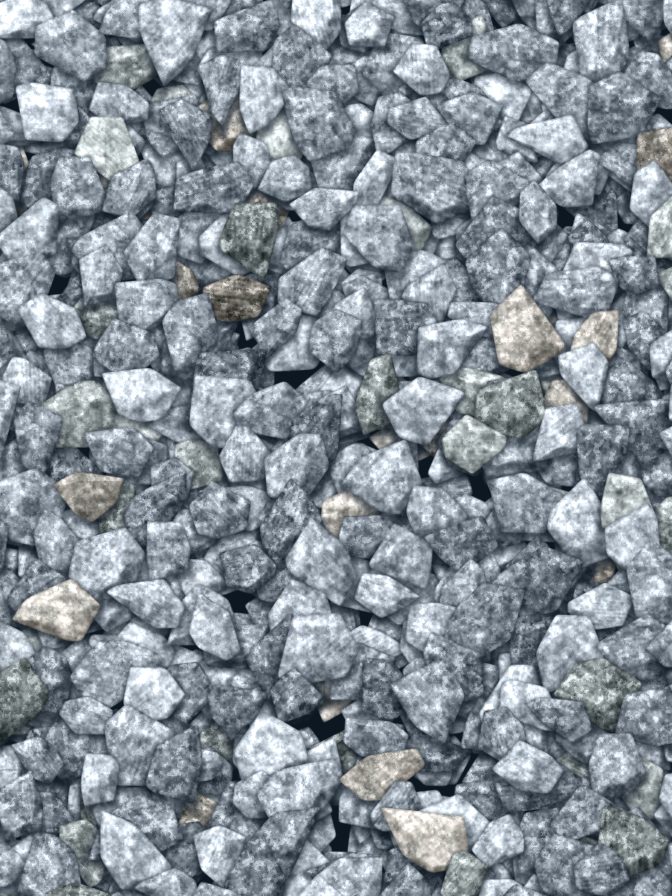
This texture is drawn by a Shadertoy shader. Its source:

```glsl
// Crushed blue-grey gravel seen from above. Four jittered grids of faceted
// convex stones are painted bottom to top, each stone shading what lies below,
// then lit from the upper left and mottled with dusty noise.

const float TAU = 6.28319;
const int LAYERS = 4;
const int SIDES = 6;
const vec3 GAP_COLOR = vec3(0.05, 0.09, 0.13);
const vec3 BLUE_TINT = vec3(-0.04, 0.0, 0.04);
const vec3 GREEN_TINT = vec3(-0.025, 0.01, 0.01);
const vec3 TAN_TINT = vec3(0.03, 0.0, -0.035);
const vec3 LIGHT_DIR = vec3(-0.25, 0.5, 0.83);

float hash(vec2 p) {
    return fract(sin(dot(p, vec2(127.1, 311.7))) * 43758.5);
}

vec2 hash2(vec2 p) {
    return vec2(hash(p), hash(p + 17.3));
}

mat2 turn(float angle) {
    float c = cos(angle), s = sin(angle);
    return mat2(c, s, -s, c);
}

float noise(vec2 p) {
    vec2 i = floor(p), f = fract(p);
    f = f * f * (3.0 - 2.0 * f);
    float low = mix(hash(i), hash(i + vec2(1, 0)), f.x);
    float high = mix(hash(i + vec2(0, 1)), hash(i + vec2(1, 1)), f.x);
    return mix(low, high, f.y);
}

float fbm(vec2 p) {
    float sum = 0.0, gain = 0.5;
    for (int i = 0; i < 4; i++) {
        sum += gain * noise(p);
        p = turn(0.7) * p * 2.1 + 5.3;
        gain *= 0.6;
    }
    return sum;
}

// Outline distance of a stone of radius one, and its softly blended facet normal
float stoneShape(vec2 q, vec2 seed, out vec3 normal) {
    vec2 tilt = 0.9 * (hash2(seed + 3.1) - 0.5);
    float top = mix(0.2, 0.45, hash(seed + 5.9));
    normal = vec3(-tilt, 1.0) * exp(-24.0 * (top + dot(q, tilt)));
    float outline = 0.0;
    for (int k = 0; k < SIDES; k++) {
        vec2 rnd = hash2(seed + 1.7 * float(k) + 9.0);
        float angle = (float(k) + 0.9 * (rnd.x - 0.5)) * TAU / float(SIDES);
        vec2 dir = vec2(cos(angle), sin(angle));
        float inset = 0.68 + 0.42 * rnd.y - dot(q, dir);
        float slope = mix(0.4, 1.6, hash(rnd * 51.0));
        normal += vec3(dir * slope, 1.0) * exp(-24.0 * inset * slope);
        outline += exp(-22.0 * inset);
    }
    normal = normalize(normal);
    return log(outline) / 22.0;
}

// Mineral colour: base tone, mottling, pale scuffs and stretched streaks
vec3 stoneColor(vec2 q, vec2 uv, vec2 seed, float light) {
    float tone = mix(0.44, 0.82, hash(seed + 41.0));
    float mottle = fbm(uv * 60.0 + seed * 3.7);
    float scuff = smoothstep(0.52, 0.74, fbm(uv * 95.0 + seed * 1.9));
    float streak = noise(q * vec2(2.5, 12.0) + seed * 7.0) - 0.5;
    tone += 0.6 * (mottle - 0.54) + (0.38 - 0.32 * tone) * scuff;
    tone += 0.2 * streak * hash(seed + 47.0);
    tone += 0.2 * (noise(uv * 230.0) - 0.5);
    float kind = hash(seed + 53.0);
    vec3 tint = mix(BLUE_TINT, GREEN_TINT, step(0.86, kind));
    tint = mix(tint, TAN_TINT, step(0.95, kind) * (0.4 + 0.6 * mottle));
    return tone * light + tint;
}

vec3 paintStone(vec3 below, vec2 uv, vec2 center, float size, vec2 seed, float softness) {
    vec2 offset = uv - center;
    mat2 spin = turn(TAU * hash(seed + 61.0));
    float stretch = mix(1.0, 1.27, hash(seed + 67.0));
    vec2 squash = vec2(1.0 / stretch, stretch);
    vec2 q = spin * offset * squash / size;
    if (length(q) > 1.9) return below;

    // Contact shadow on the stones underneath, wider on the lower side
    vec3 normal;
    float dist = stoneShape(q, seed, normal);
    float lean = 0.12 * offset.y / size;
    float open = smoothstep(-0.1, 0.24, dist + lean);
    below = mix(GAP_COLOR, below, mix(0.36, 1.0, open));
    float cover = smoothstep(softness, -softness, dist * size);
    if (cover <= 0.0) return below;

    normal.xy = (normal.xy * squash) * spin;
    vec2 rough = vec2(noise(uv * 100.0 + seed), noise(uv * 100.0 - seed)) - 0.5;
    normal = normalize(normal + vec3(0.75 * rough, 0.0));
    float light = 0.47 + 0.67 * max(dot(normal, normalize(LIGHT_DIR)), 0.0);
    light *= mix(0.8, 1.0, smoothstep(0.0, 0.08, -dist));
    return mix(below, stoneColor(q, uv, seed, light), cover);
}

void mainImage(out vec4 fragColor, in vec2 fragCoord) {
    vec2 uv = fragCoord / iResolution.x;
    float softness = 0.0005 + 0.6 / iResolution.x;
    vec3 color = GAP_COLOR;
    for (int layer = 0; layer < LAYERS; layer++) {
        float level = float(layer);
        float cellSize = 0.074 + 0.005 * level;
        mat2 grid = turn(0.35 + 0.6 * level);
        vec2 home = floor(grid * uv / cellSize);
        // Stones of the nearby cells, always painted in the same order
        for (int n = 0; n < 9; n++) {
            vec2 cell = home + vec2(n % 3, n / 3) - 1.0;
            vec2 seed = mod(cell, 64.0) + 71.0 * level;
            vec2 center = (cell + 0.5 + 0.7 * (hash2(seed) - 0.5)) * cellSize * grid;
            float size = cellSize * mix(0.4, 0.66, hash(seed + 29.0));
            color = paintStone(color, uv, center, size, seed, softness);
        }
    }
    fragColor = vec4(clamp(color, GAP_COLOR * 0.6, vec3(1.0)), 1.0);
}
```
